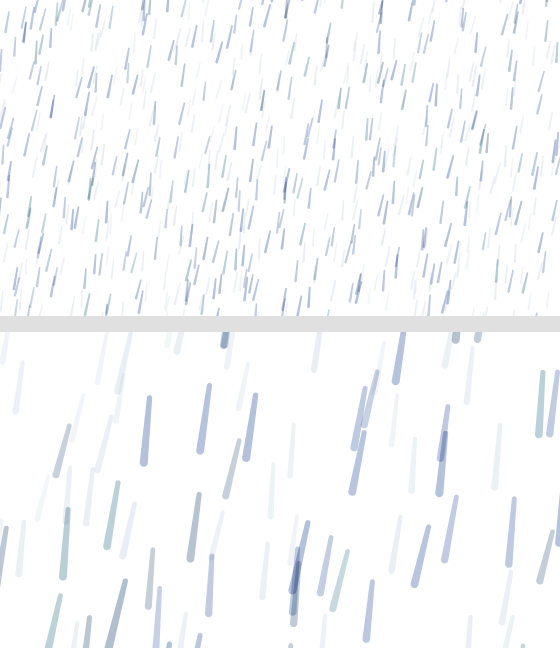
Top, the full canvas; bottom, a detail of the centre.
Reproduce this pattern procedurally as a WebGL 1 fragment shader.

```glsl
precision highp float;
// Slanted rain streaks in pale blue, slate and teal on a white ground.

uniform vec2 u_resolution;

float hash(vec2 p) {
  vec3 q = fract(vec3(p.xyx) * vec3(0.1031, 0.1030, 0.0973));
  q += dot(q, q.yzx + 33.33);
  return fract((q.x + q.y) * q.z);
}

// Signed distance to a rounded streak whose upper end is thinner.
float streakDistance(vec2 p, vec2 halfAxis, float radius) {
  float along = clamp(dot(p, halfAxis) / dot(halfAxis, halfAxis), -1.0, 1.0);
  return length(p - along * halfAxis) - radius * (0.85 - 0.18 * along);
}

// Light absorbed by the ink: blue, slate or teal.
vec3 inkAbsorption(float pick) {
  vec3 blue = vec3(0.72, 0.59, 0.34);
  vec3 slate = vec3(0.74, 0.60, 0.46);
  vec3 teal = vec3(0.72, 0.48, 0.42);
  return pick < 0.55 ? blue : (pick < 0.8 ? slate : teal);
}

// One jittered grid of streaks; returns the light it lets through.
vec3 rainLayer(vec2 uv, float layer, float pixel) {
  vec2 grid = uv * 10.0 + vec2(0.37, 0.61) * layer;
  vec2 home = floor(grid);
  vec3 light = vec3(1.0);
  for (int j = -1; j <= 1; j++) {
    for (int i = -1; i <= 1; i++) {
      vec2 cell = home + vec2(float(i), float(j));
      vec2 seed = cell + 41.0 * layer + 50.0;
      if (hash(seed + 3.1) > 0.77) continue;

      // Place, slant and size
      vec2 center = cell + vec2(hash(seed + 7.3), hash(seed + 19.7));
      float slant = mix(0.05, 0.28, hash(seed + 29.9));
      float near = hash(seed + 37.1);
      float halfLength = mix(0.022, 0.037, 0.5 * (near + hash(seed + 43.7)));
      vec2 halfAxis = halfLength * normalize(vec2(slant, 1.0));
      float radius = mix(0.0029, 0.0042, near);

      // Faint far streaks, stronger near ones
      float strength = near < 0.52 ? mix(0.07, 0.12, near / 0.52)
                                   : mix(0.30, 0.42, (near - 0.52) / 0.48);
      float d = streakDistance((grid - center) * 0.1, halfAxis, radius);
      float cover = clamp(0.5 - d / pixel, 0.0, 1.0);
      light *= 1.0 - cover * strength * inkAbsorption(hash(seed + 53.3));
    }
  }
  return light;
}

void main() {
  vec2 uv = gl_FragCoord.xy / u_resolution.y;
  float pixel = 1.0 / u_resolution.y;
  vec3 color = vec3(1.0);
  for (int k = 0; k < 4; k++) {
    color *= rainLayer(uv, float(k), pixel);
  }
  gl_FragColor = vec4(color, 1.0);
}
```
